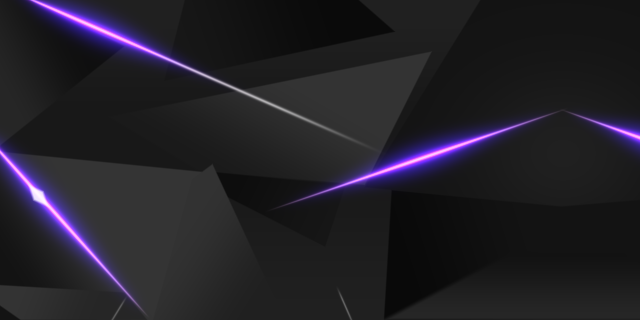
Write a Shadertoy shader that draws this background.

```glsl
// Dark faceted panels crossed by thin neon violet beams.
// Each facet is a convex quad with a linear grey ramp; each beam is a line
// distance turned into a hot core, a violet sheath and a wide blue halo.

const vec3 HALO_BLUE = vec3(0.17, 0.07, 0.78);
const vec3 SHEATH_VIOLET = vec3(0.62, 0.10, 1.0);
const vec3 CORE_PINK = vec3(1.0, 0.80, 1.0);

// Signed distance to an edge, positive on its right-hand side
float edgeSide(vec2 p, vec2 a, vec2 b) {
    vec2 e = b - a, q = p - a;
    return (e.y * q.x - e.x * q.y) / length(e);
}

// Coverage of a convex quad with clockwise corners
float quadMask(vec2 p, vec2 a, vec2 b, vec2 c, vec2 d, float soft) {
    float inside = min(min(edgeSide(p, a, b), edgeSide(p, b, c)),
                       min(edgeSide(p, c, d), edgeSide(p, d, a)));
    return smoothstep(-soft, soft, inside);
}

// Grey level that changes from one point to another
float ramp(vec2 p, vec2 from, vec2 to, float g0, float g1) {
    vec2 axis = to - from;
    return mix(g0, g1, smoothstep(0.0, 1.0, dot(p - from, axis) / dot(axis, axis)));
}

float bell(float x) { return exp(-x * x); }

vec3 screenBlend(vec3 base, vec3 light) {
    return 1.0 - (1.0 - base) * (1.0 - clamp(light, 0.0, 1.0));
}

// Grey hairline that fades at both ends
float hairline(vec2 p, vec2 a, vec2 b, float width) {
    float t = dot(p - a, b - a) / dot(b - a, b - a);
    float fade = smoothstep(0.0, 0.3, t) * smoothstep(1.0, 0.5, t);
    return fade * bell(edgeSide(p, a, b) / width);
}

// Neon beam, hottest at fraction peak and fading over fraction spread
vec3 neonBeam(vec2 p, vec2 a, vec2 b, float peak, float spread) {
    float t = dot(p - a, b - a) / dot(b - a, b - a);
    float d = abs(edgeSide(p, a, b));
    float heat = bell((t - peak) / spread);
    heat *= smoothstep(-0.02, 0.12, t) * smoothstep(1.02, 0.9, t);
    vec3 halo = HALO_BLUE * bell(d / (0.018 + 0.026 * heat)) * 0.85;
    vec3 sheath = SHEATH_VIOLET * bell(d / (0.005 + 0.009 * heat));
    vec3 core = CORE_PINK * bell(d / (0.0025 + 0.0025 * heat));
    return heat * (halo + sheath) + sqrt(heat) * core * 0.8;
}

// Grey panels, painted from back to front
float facets(vec2 p, float px) {
    float g = ramp(p, vec2(1.0, 0.5), vec2(1.0, 0.0), 0.095, 0.125);
    g = mix(g, 0.125, smoothstep(0.65, 0.95, p.y));

    // Upper left wedge and upper middle shard
    g = mix(g, ramp(p, vec2(0.0, 0.7), vec2(0.26, 0.84), 0.15, 0.06),
        quadMask(p, vec2(-0.1, 1.1), vec2(0.1, 1.0), vec2(0.39, 0.857), vec2(-0.1, 0.465), px));
    g = mix(g, ramp(p, vec2(0.55, 0.8), vec2(1.05, 0.97), 0.09, 0.04),
        quadMask(p, vec2(0.603, 1.1), vec2(1.007, 1.1), vec2(1.234, 0.901), vec2(0.513, 0.747), px));

    // Pale central blade
    g = mix(g, ramp(p, vec2(0.65, 0.45), vec2(0.85, 0.8), 0.10, 0.20),
        quadMask(p, vec2(1.349, 0.839), vec2(1.14, 0.422), vec2(0.62, 0.466), vec2(0.34, 0.635), px));

    // Right panel in two overlapping halves
    float panel = max(
        quadMask(p, vec2(1.563, 1.1), vec2(1.77, 1.1), vec2(1.758, 0.354), vec2(1.14, 0.415), px),
        quadMask(p, vec2(1.75, 1.1), vec2(2.1, 1.1), vec2(2.1, 0.384), vec2(1.75, 0.354), px));
    float panelGrey = 0.075 + 0.05 * bell(length((p - vec2(1.76, 0.52)) / vec2(0.3, 0.25)));
    g = mix(g, panelGrey, panel);

    // Lower right recess and its lit floor
    float recess = max(
        quadMask(p, vec2(1.224, 0.406), vec2(1.758, 0.354), vec2(1.77, -0.1), vec2(1.194, -0.1), px),
        quadMask(p, vec2(1.75, 0.354), vec2(2.1, 0.384), vec2(2.1, -0.1), vec2(1.75, -0.1), px));
    g = mix(g, ramp(p, vec2(1.22, 0.15), vec2(1.7, 0.3), 0.035, 0.075), recess);
    g = mix(g, ramp(p, vec2(1.7, 0.22), vec2(1.7, 0.0), 0.07, 0.15),
        quadMask(p, vec2(1.2, 0.0), vec2(1.6, 0.21), vec2(1.95, 0.21), vec2(2.3, 0.0), 3.0 * px));

    // Dark middle shard, lower left slab and its ridge
    g = mix(g, ramp(p, vec2(0.7, 0.44), vec2(1.03, 0.28), 0.05, 0.085),
        quadMask(p, vec2(0.66, 0.463), vec2(1.08, 0.422), vec2(1.016, 0.229), vec2(0.70, 0.39), px));
    g = mix(g, ramp(p, vec2(0.02, 0.16), vec2(0.3, 0.34), 0.075, 0.205),
        quadMask(p, vec2(-0.1, 0.536), vec2(0.63, 0.463), vec2(0.84, -0.1), vec2(-0.1, -0.1), px));
    g = mix(g, ramp(p, vec2(0.58, 0.3), vec2(0.86, 0.12), 0.195, 0.125),
        quadMask(p, vec2(0.664, 0.487), vec2(0.936, -0.1), vec2(0.45, -0.1), vec2(0.6, 0.44), px));
    g = mix(g, ramp(p, vec2(0.05, 0.1), vec2(0.3, 0.0), 0.20, 0.15),
        quadMask(p, vec2(-0.1, 0.115), vec2(0.39, 0.086), vec2(0.46, 0.0), vec2(0.065, 0.0), px));
    return g;
}

void mainImage(out vec4 fragColor, in vec2 fragCoord) {
    vec2 p = fragCoord / iResolution.xy * vec2(2.0, 1.0);
    float px = 1.0 / iResolution.y;
    vec3 color = vec3(facets(p, px));

    // Pale reflections
    float lines = 0.6 * hairline(p, vec2(0.4, 0.869), vec2(1.23, 0.507), 0.005)
        + 0.3 * hairline(p, vec2(1.05, 0.11), vec2(1.12, -0.05), 0.003)
        + 0.25 * hairline(p, vec2(0.40, 0.08), vec2(0.32, -0.05), 0.003);
    color = screenBlend(color, vec3(lines));

    // Neon beams
    color = screenBlend(color, neonBeam(p, vec2(0.0, 1.044), vec2(1.21, 0.516), 0.25, 0.20));
    color = screenBlend(color, neonBeam(p, vec2(-0.08, 0.615), vec2(0.456, 0.018), 0.42, 0.38));
    color = screenBlend(color, neonBeam(p, vec2(0.846, 0.344), vec2(1.758, 0.656), 0.52, 0.28));
    color = screenBlend(color, neonBeam(p, vec2(1.758, 0.656), vec2(2.25, 0.48), 0.6, 0.34));

    // White spark stretched along the left beam
    vec2 along = normalize(vec2(0.456, -0.508)), q = p - vec2(0.12, 0.388);
    vec2 spark = abs(vec2(dot(q, along), dot(q, vec2(-along.y, along.x))));
    float flare = smoothstep(1.15, 0.6, spark.x / 0.05 + spark.y / 0.022);
    color = screenBlend(color, vec3(0.88, 0.86, 1.0) * flare);

    fragColor = vec4(color, 1.0);
}
```
